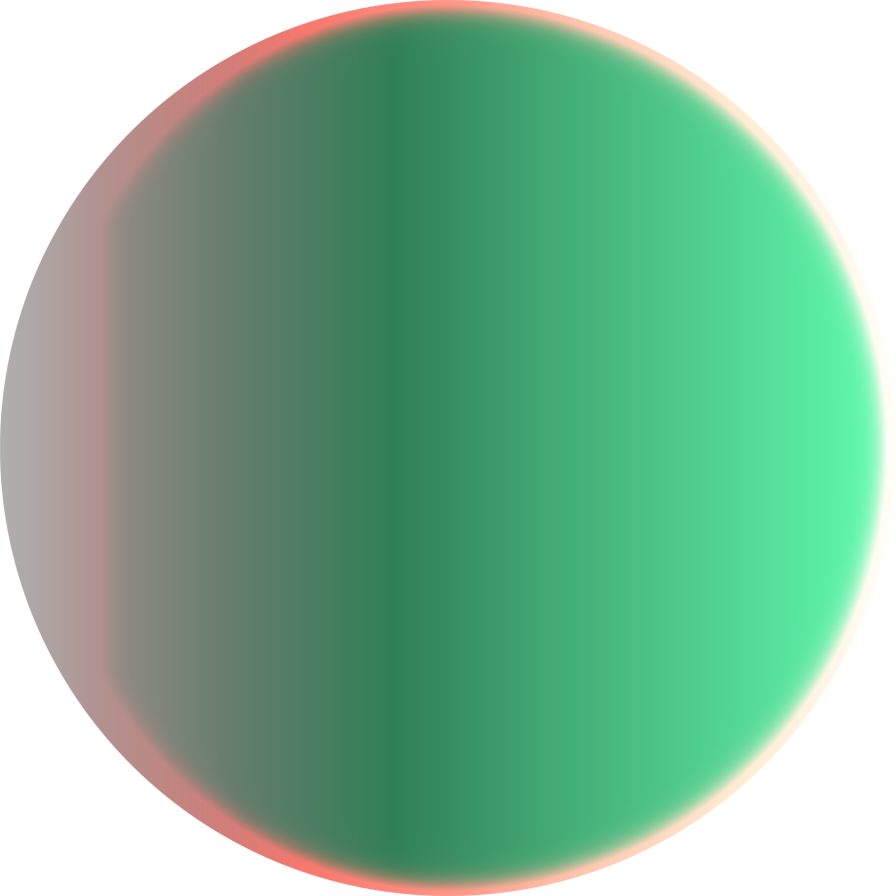
Write a Shadertoy shader that draws this background.

```glsl
// A shaded disc on white: a horizontal colour ramp fills the body, and a lit rim
// wraps it, broadening on the left into a pale grey crescent.
// Both ramps are chained blends along x; the rim fades by its depth in the disc.

#define RADIUS 0.5
#define SHADE_EDGE 0.112   // x where the left crescent ends
#define RIM_THIN 0.005     // rim width at top and bottom
#define RIM_LEFT 0.031     // extra rim width towards the left
#define RIM_RIGHT 0.004    // extra rim width towards the right
#define GLOW_FALL 0.013    // softness of the rim's inner side
#define CORNER 0.012       // rounding where crescent and rim join

const vec3 PAPER = vec3(1.0);

// Position of x between two stops, limited to 0..1
float span(float a, float b, float x) {
    return clamp((x - a) / (b - a), 0.0, 1.0);
}

float smoothMin(float a, float b, float k) {
    float h = max(k - abs(a - b), 0.0) / k;
    return min(a, b) - 0.25 * h * h * k;
}

// Warm grey through dark green to mint
vec3 bodyColour(float x) {
    vec3 c = vec3(0.575, 0.545, 0.525);
    c = mix(c, vec3(0.385, 0.485, 0.420), span(0.12, 0.27, x));
    c = mix(c, vec3(0.190, 0.500, 0.340), span(0.27, 0.44, x));
    c = mix(c, vec3(0.280, 0.710, 0.490), span(0.44, 0.667, x));
    return mix(c, vec3(0.370, 0.970, 0.670), span(0.667, 0.97, x));
}

// Grey through dusty pink and coral to cream
vec3 rimColour(float x) {
    vec3 c = vec3(0.685);
    c = mix(c, vec3(0.68, 0.635, 0.625), span(0.0, 0.06, x));
    c = mix(c, vec3(0.69, 0.575, 0.570), span(0.06, 0.105, x));
    c = mix(c, vec3(0.74, 0.530, 0.510), span(0.105, 0.18, x));
    c = mix(c, vec3(0.83, 0.490, 0.470), span(0.18, 0.26, x));
    c = mix(c, vec3(0.97, 0.470, 0.430), span(0.26, 0.34, x));
    c = mix(c, vec3(1.00, 0.580, 0.520), span(0.34, 0.50, x));
    c = mix(c, vec3(1.00, 0.780, 0.690), span(0.50, 0.65, x));
    c = mix(c, vec3(1.00, 0.920, 0.820), span(0.65, 0.82, x));
    return mix(c, vec3(1.00, 1.000, 0.970), span(0.82, 1.0, x));
}

void mainImage(out vec4 fragColor, in vec2 fragCoord) {
    // Square frame, centred on the canvas
    float size = min(iResolution.x, iResolution.y);
    vec2 uv = (fragCoord - 0.5 * iResolution.xy) / size + 0.5;
    float pixel = 1.0 / size;
    float depth = RADIUS - length(uv - 0.5);

    // Rim width varies around the disc
    float leftward = max(0.5 - uv.x, 0.0) / (0.5 - SHADE_EDGE);
    float width = RIM_THIN + RIM_LEFT * leftward * leftward
                + RIM_RIGHT * smoothstep(0.5, 1.0, uv.x);

    // Rim and crescent share one soft inner boundary
    float inner = smoothMin(depth - width, uv.x - SHADE_EDGE, CORNER);
    float glow = exp(-pow(max(inner, 0.0) / GLOW_FALL, 1.3));
    vec3 disc = mix(bodyColour(uv.x), rimColour(uv.x), glow);

    // Smooth outer edge over the paper
    float cover = smoothstep(-0.75 * pixel, 0.75 * pixel, depth);
    fragColor = vec4(mix(PAPER, disc, cover), 1.0);
}
```
